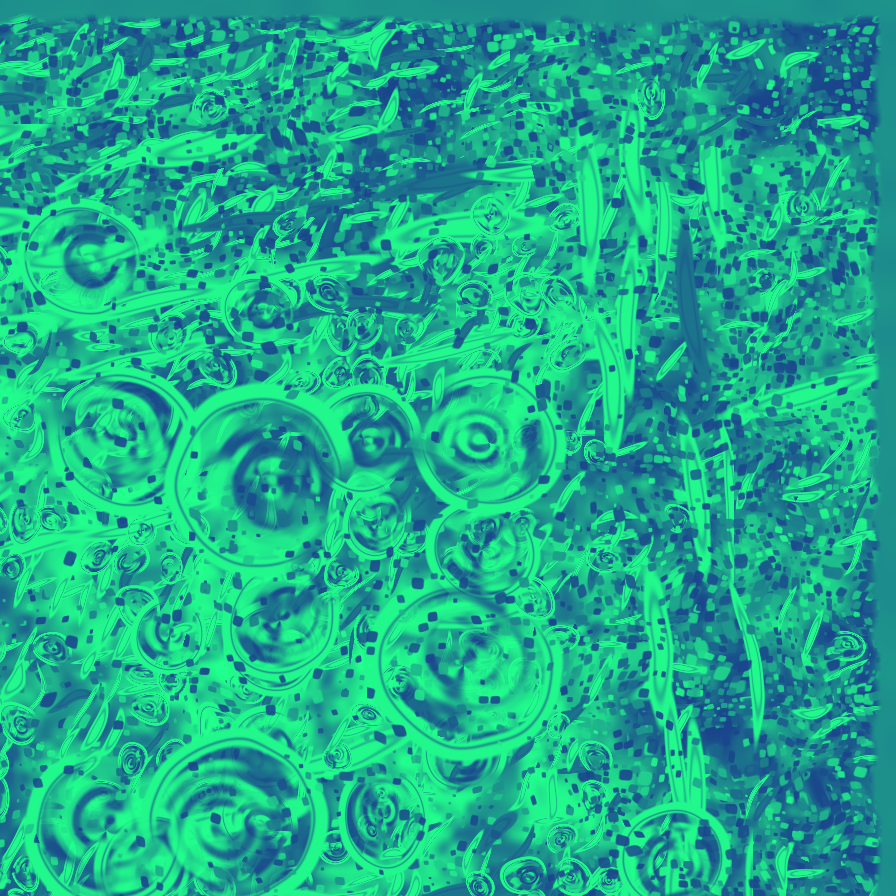
Give the GLSL for this pattern, as a three.js fragment shader.

```glsl
varying vec2 vUv;

const vec3 DEEP_BLUE = vec3(0.10, 0.27, 0.55);
const vec3 NEON_GREEN = vec3(0.13, 1.0, 0.55);
const float BORDER_TONE = 0.41;
const float BORDER_WIDTH = 0.024;
const float BIG_RINGS = 5.0;
const float SMALL_RINGS = 8.5;
const float CURLS = 23.0;
const float COARSE_GRAINS = 66.0;
const float FINE_GRAINS = 105.0;
const float RIM_WIDTH = 0.13;

float hash(vec2 p) {
  return fract(sin(dot(p, vec2(127.1, 311.7))) * 43758.5453);
}

vec2 hash2(vec2 p) {
  return vec2(hash(p), hash(p + 41.3));
}

float noise(vec2 p) {
  vec2 i = floor(p), f = fract(p);
  f = f * f * (3.0 - 2.0 * f);
  return mix(mix(hash(i), hash(i + vec2(1.0, 0.0)), f.x),
             mix(hash(i + vec2(0.0, 1.0)), hash(i + 1.0), f.x), f.y);
}

vec2 rotate(vec2 p, float a) {
  return vec2(cos(a) * p.x + sin(a) * p.y, cos(a) * p.y - sin(a) * p.x);
}

// 1 in the lower left, where smooth shapes win over the grain
float calmness(vec2 p) {
  p += 0.12 * (noise(p * 7.0) - 0.5);
  return (1.0 - smoothstep(0.60, 0.78, p.x)) * (1.0 - smoothstep(0.55, 0.85, p.y));
}

// Open rings with a lined rim and swirled filling
float rings(float tone, vec2 p, float cells, float seed, float share) {
  vec2 q = p * cells;
  for (int j = -1; j <= 1; j++) {
    for (int i = -1; i <= 1; i++) {
      vec2 id = floor(q) + vec2(float(i), float(j));
      vec2 rnd = hash2(id + seed);
      vec2 center = id + 0.5 + 0.5 * (rnd - 0.5);
      float present = step(hash(id + seed + 3.7), share * (0.12 + calmness(center / cells)));
      vec2 d = rotate(q - center, rnd.x * 6.28) * vec2(1.0, 0.9 + 0.35 * rnd.y);
      float len = length(d);
      vec2 dir = d / max(len, 0.0001);
      float r = len / mix(0.32, 0.52, hash(id + seed + 7.1));
      float swirl = noise(vec2(r * 10.0 + dir.x * 1.5, dir.y * 1.6 + 13.0 * rnd.x));
      float fill = (1.0 - smoothstep(0.85, 1.0, r)) * smoothstep(0.3, 0.6, noise(d * 7.0 + seed + id));
      tone = mix(tone, smoothstep(0.15, 0.8, swirl), present * fill * 0.8);
      float rim = 1.0 - smoothstep(RIM_WIDTH * 0.6, RIM_WIDTH, abs(r - 1.0));
      rim *= smoothstep(-0.95, -0.65, dir.x);
      float line = exp(-pow((r - 0.95 - 0.03 * dir.y) / 0.018, 2.0));
      tone = mix(tone, 0.96 - 0.5 * line, present * rim);
    }
  }
  return tone;
}

// Bent, tapered strokes with a darker inner contour
float strokes(float tone, vec2 p, float angle, vec2 cells, float seed, float amount) {
  vec2 q = rotate(p, angle) * cells;
  for (int j = -1; j <= 1; j++) {
    for (int i = -1; i <= 1; i++) {
      vec2 id = floor(q) + vec2(float(i), float(j));
      vec2 rnd = hash2(id + seed);
      vec2 d = q - id - 0.5 - 0.6 * (rnd - 0.5);
      d.y += (rnd.x - 0.5) * 2.2 * d.x * d.x + (rnd.y - 0.5) * 0.8 * d.x;
      float r = length(d / vec2(0.62, mix(0.13, 0.36, hash(id + seed + 5.3))));
      float body = (1.0 - smoothstep(0.8, 1.0, r)) * step(hash(id + seed + 9.2), amount);
      float line = exp(-pow((r - 0.55) / 0.09, 2.0));
      float shade = mix(0.25, 0.97, step(0.22, hash(id + seed + 2.6)));
      tone = mix(tone, shade - 0.35 * line * shade, body);
    }
  }
  return tone;
}

// Rounded square grains, painted over one another
float grains(float tone, vec2 p, float cells, float seed, float density, float darkness) {
  vec2 q = p * cells;
  for (int j = -1; j <= 1; j++) {
    for (int i = -1; i <= 1; i++) {
      vec2 id = floor(q) + vec2(float(i), float(j));
      vec2 rnd = hash2(id + seed);
      vec2 d = rotate(q - id - 0.5 - 0.7 * (rnd - 0.5), (rnd.x - 0.5) * 0.6);
      d *= d;
      float r = sqrt(sqrt(dot(d, d)));
      float size = mix(0.22, 0.58, rnd.y);
      float body = (1.0 - smoothstep(size - 0.16, size, r)) * step(hash(id + seed + 6.4), density);
      tone = mix(tone, pow(hash(id + seed + 1.9), darkness), body * 0.9);
    }
  }
  return tone;
}

void main() {
  vec2 p = vUv;
  float calm = calmness(p);
  vec2 warp = vec2(noise(p * 22.0), noise(p * 22.0 + 9.0)) - 0.5;
  vec2 w = p + 0.018 * warp;

  // Soft mottled ground
  float ground = 0.4 * noise(w * 9.0) + 0.35 * noise(w * 27.0 + 4.0) + 0.25 * noise(w * 70.0);
  float tone = smoothstep(0.2, 0.8, ground) * 0.85 + 0.16 * calm;
  tone = grains(tone, w, FINE_GRAINS, 11.0, mix(0.8, 0.3, calm), 1.3);
  tone = grains(tone, w, COARSE_GRAINS, 23.0, mix(0.6, 0.15, calm), 1.5);

  // Level strokes in the upper left, upright ones on the right
  float upper = smoothstep(0.5, 0.66, p.y) * (1.0 - smoothstep(0.55, 0.72, p.x));
  float band = upper * (1.0 - smoothstep(0.82, 0.9, p.y));
  float right = smoothstep(0.62, 0.7, p.x) * (1.0 - smoothstep(0.78, 0.88, p.x));
  right *= 1.0 - smoothstep(0.75, 0.88, p.y);
  tone = strokes(tone, w, 0.22, vec2(22.0, 55.0), 31.0, 0.12 + 0.35 * upper);
  tone = strokes(tone, w, 1.1, vec2(20.0, 48.0), 37.0, 0.1 + 0.35 * calm);
  tone = strokes(tone, p + 0.006 * warp, 0.2, vec2(5.5, 17.0), 43.0, 0.65 * band + 0.25 * calm);
  tone = strokes(tone, p + 0.006 * warp, 1.63, vec2(6.0, 22.0), 47.0, 0.6 * right);

  // Rings from small to large
  tone = rings(tone, w, CURLS, 53.0, 0.35);
  tone = rings(tone, p + 0.005 * warp, SMALL_RINGS, 59.0, 0.45);
  tone = rings(tone, p + 0.007 * warp, BIG_RINGS, 61.0, 0.7);

  // Loose dark grains on top
  float patches = smoothstep(0.35, 0.7, noise(p * 13.0 + 2.0));
  tone = grains(tone, w, COARSE_GRAINS * 1.2, 71.0, mix(0.42, 0.16, calm) * (0.35 + patches), 2.6);

  // Quiet border along the top and right
  float edge = min(1.0 - p.x, 1.0 - p.y) + 0.012 * (noise(p * 38.0) - 0.5);
  float border = 1.0 - smoothstep(BORDER_WIDTH * 0.7, BORDER_WIDTH * 1.2, edge);
  tone = mix(tone, BORDER_TONE + 0.08 * (noise(p * 24.0) - 0.5), border);

  gl_FragColor = vec4(mix(DEEP_BLUE, NEON_GREEN, clamp(tone, 0.0, 1.0)), 1.0);
}
```
